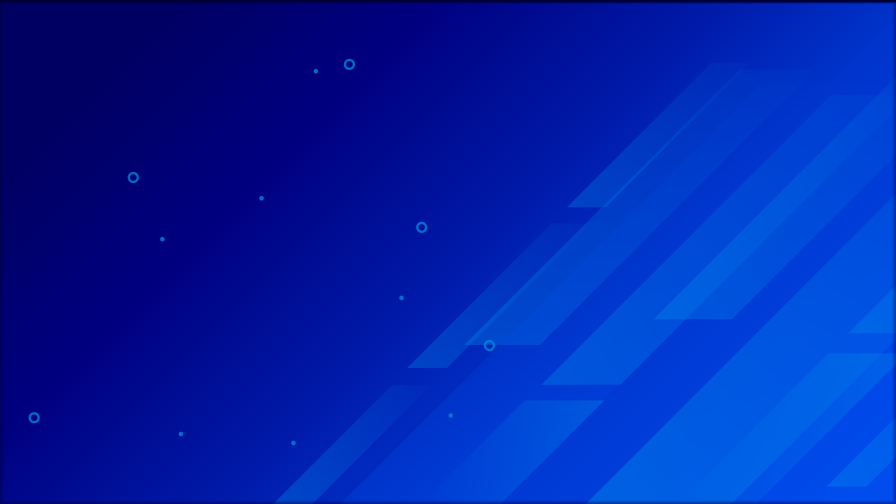
Write a WebGL 1 fragment shader that draws this background.

```glsl
precision highp float;
// Deep blue diagonal gradient with slanted translucent bars, small rings and dots.

uniform vec2 u_resolution;

// Lengths are in ninths of the canvas height.
const float CANVAS_HEIGHT = 9.0;
const float GRADIENT_LENGTH = 25.0;
const float RING_RADIUS = 0.079;
const float RING_HALF_STROKE = 0.021;
const float DOT_RADIUS = 0.040;
const float BORDER_WIDTH = 0.08;
const float FADED_END = 0.03;

const vec3 NAVY = vec3(0.0, 0.0, 0.385);
const vec3 INDIGO = vec3(0.0, 0.0, 0.50);
const vec3 ROYAL = vec3(0.0, 0.10, 0.66);
const vec3 COBALT = vec3(0.0, 0.205, 0.80);
const vec3 AZURE = vec3(0.0, 0.30, 0.93);
const vec3 BAR_GLOW = vec3(0.0, 0.51, 0.92);
const vec3 BAND_GLOW = vec3(0.0, 0.33, 0.93);
const vec3 MARK_COLOR = vec3(0.0, 0.52, 0.84);
const vec3 BORDER_COLOR = vec3(0.0, 0.0, 0.21);

float pixelSize;

float coverage(float signedDistance) {
  return clamp(0.5 - signedDistance / pixelSize, 0.0, 1.0);
}

// Gradient running from the upper left to the lower right.
vec3 background(vec2 p) {
  float t = (p.x + CANVAS_HEIGHT - p.y) / GRADIENT_LENGTH;
  vec3 color = mix(NAVY, INDIGO, smoothstep(0.10, 0.33, t));
  color = mix(color, ROYAL, clamp((t - 0.31) / 0.20, 0.0, 1.0));
  color = mix(color, COBALT, clamp((t - 0.51) / 0.15, 0.0, 1.0));
  return mix(color, AZURE, clamp((t - 0.66) / 0.30, 0.0, 1.0));
}

// Bar at 45 degrees with level ends; opacity changes from its left to its right.
float bar(vec2 p, vec2 foot, vec2 size, float leftAlpha, float rightAlpha) {
  vec2 q = p - foot;
  float across = q.x - q.y - 0.5 * size.x;
  float side = (abs(across) - 0.5 * size.x) * 0.7071;
  float ends = abs(q.y - 0.5 * size.y) - 0.5 * size.y;
  float along = clamp(q.x / (size.x + size.y), 0.0, 1.0);
  return mix(leftAlpha, rightAlpha, along) * coverage(max(side, ends));
}

void addBar(inout vec3 color, vec2 p, vec2 foot, vec2 size,
            float leftAlpha, float rightAlpha) {
  color = mix(color, BAR_GLOW, bar(p, foot, size, leftAlpha, rightAlpha));
}

float ring(vec2 p, vec2 center) {
  return coverage(abs(length(p - center) - RING_RADIUS) - RING_HALF_STROKE);
}

float spot(vec2 p, vec2 center) {
  return coverage(length(p - center) - DOT_RADIUS);
}

void main() {
  pixelSize = CANVAS_HEIGHT / u_resolution.y;
  vec2 p = gl_FragCoord.xy * pixelSize;
  vec2 canvas = u_resolution * pixelSize;
  vec3 color = background(p);

  // Upper and left bars, with a broad bluer band across them
  addBar(color, p, vec2(10.125, 5.30), vec2(0.70, 2.58), 0.36, FADED_END);
  addBar(color, p, vec2(8.29, 2.84), vec2(1.35, 4.92), 0.38, FADED_END);
  addBar(color, p, vec2(7.27, 2.43), vec2(0.71, 2.58), 0.36, FADED_END);
  addBar(color, p, vec2(4.42, -0.46), vec2(0.70, 2.58), 0.46, FADED_END);
  color = mix(color, BAND_GLOW, bar(p, vec2(6.08, 0.0), vec2(2.85, 7.5), 0.24, 0.0));

  // Middle bars
  addBar(color, p, vec2(11.67, 3.30), vec2(1.40, 4.34), 0.42, FADED_END);
  addBar(color, p, vec2(9.67, 2.13), vec2(1.41, 5.17), 0.40, FADED_END);
  addBar(color, p, vec2(7.52, 0.0), vec2(1.42, 1.85), 0.0, 0.40);

  // Lower right bars
  addBar(color, p, vec2(10.46, 0.0), vec2(2.60, 6.0), 0.52, FADED_END);
  addBar(color, p, vec2(12.10, 0.0), vec2(1.40, 2.69), 0.05, 0.44);
  addBar(color, p, vec2(15.15, 3.05), vec2(1.40, 3.0), 0.42, FADED_END);
  addBar(color, p, vec2(14.76, 0.31), vec2(0.71, 3.0), 0.46, FADED_END);

  // Rings
  float marks = ring(p, vec2(6.24, 7.85));
  marks = max(marks, ring(p, vec2(2.38, 5.83)));
  marks = max(marks, ring(p, vec2(7.53, 4.94)));
  marks = max(marks, ring(p, vec2(8.74, 2.83)));
  marks = max(marks, ring(p, vec2(0.61, 1.54)));

  // Dots
  marks = max(marks, spot(p, vec2(5.64, 7.73)));
  marks = max(marks, spot(p, vec2(4.67, 5.46)));
  marks = max(marks, spot(p, vec2(2.90, 4.73)));
  marks = max(marks, spot(p, vec2(7.17, 3.68)));
  marks = max(marks, spot(p, vec2(8.05, 1.58)));
  marks = max(marks, spot(p, vec2(3.23, 1.25)));
  marks = max(marks, spot(p, vec2(5.24, 1.09)));
  color = mix(color, MARK_COLOR, 0.8 * marks);

  // Dark rim, strongest along the top
  vec2 inset = min(p, canvas - p);
  float rim = 0.42 * (1.0 - smoothstep(0.0, BORDER_WIDTH, min(inset.x, inset.y)));
  float topRim = 1.0 - smoothstep(0.02, BORDER_WIDTH, canvas.y - p.y);
  color = mix(color, BORDER_COLOR, max(rim, topRim));

  gl_FragColor = vec4(color, 1.0);
}
```
